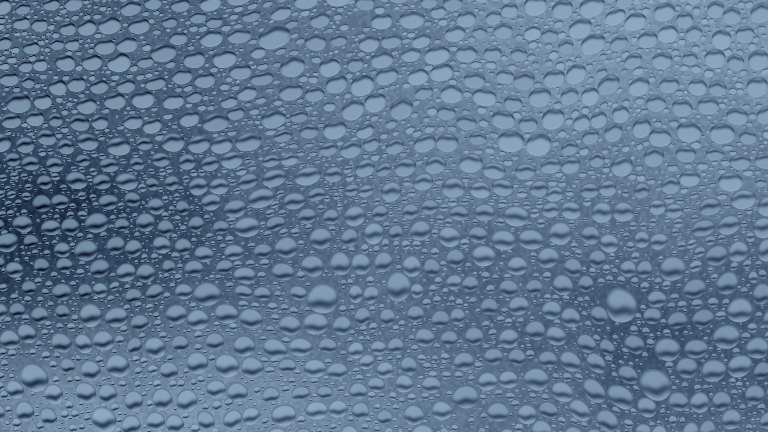
This texture is drawn by a Shadertoy shader. Its source:

```glsl
// Condensation on a cold window: blue-grey drops of four sizes over a misty pane.
// Each size is a staggered, jittered grid whose drops shrink to clear neighbours
// and larger drops; each drop refracts the scene as a pale dome with a dark band.

const float CELL[4]  = float[4](0.240, 0.062, 0.027, 0.014);
const float SIZE[4]  = float[4](0.165, 0.500, 0.460, 0.420);
const float SHARE[4] = float[4](0.450, 0.980, 0.920, 0.800);

struct Drop { vec2 offset; float radius; float id; };

float hash(vec2 p) {
    return fract(sin(dot(p, vec2(127.1, 311.7))) * 43758.5453);
}

float noise(vec2 p) {
    vec2 i = floor(p), f = fract(p);
    f = f * f * (3.0 - 2.0 * f);
    return mix(mix(hash(i), hash(i + vec2(1, 0)), f.x),
               mix(hash(i + vec2(0, 1)), hash(i + vec2(1, 1)), f.x), f.y);
}

// Jittered centre of a staggered grid cell, in cell units
vec2 seedPoint(vec2 cell, float salt) {
    vec2 jitter = vec2(hash(cell + salt), hash(cell + salt + 37.3));
    float stagger = 0.5 * mod(cell.y, 2.0);
    return cell + 0.5 + vec2(stagger, 0.0) + 0.46 * (jitter - 0.5);
}

// Drop of one size class whose centre lies nearest to p
Drop nearestDrop(vec2 p, int k) {
    float salt = 11.7 * float(k);
    vec2 g = p / CELL[k], home = floor(g), best = home, centre = g;
    float nearest = 1e3, gap = 1e3;
    for (int y = -1; y <= 1; y++)
    for (int x = -1; x <= 1; x++) {
        vec2 cell = home + vec2(x, y);
        vec2 s = seedPoint(cell, salt);
        float d = distance(g, s);
        if (d < nearest) { nearest = d; best = cell; centre = s; }
    }
    for (int y = -1; y <= 1; y++)
    for (int x = -1; x <= 1; x++) {
        if (x == 0 && y == 0) continue;
        gap = min(gap, distance(centre, seedPoint(best + vec2(x, y), salt)));
    }
    float id = hash(best + salt + 5.1);
    float r = min(0.49 * gap, SIZE[k] * mix(0.6, 1.0, id));
    r *= step(hash(best + salt + 71.9), SHARE[k]);
    return Drop((g - centre) * CELL[k], r * CELL[k], id);
}

float blob(vec2 p, vec2 centre, vec2 size) {
    vec2 d = (p - centre) / size;
    return exp(-dot(d, d));
}

// Blurred scene behind the glass; uv runs from 0 to 1
float paneTone(vec2 uv) {
    float tone = 0.64 + 0.24 * smoothstep(0.2, 0.9, uv.x) * smoothstep(0.35, 0.9, uv.y);
    tone -= 0.46 * blob(uv, vec2(0.0, 0.48), vec2(0.3, 0.25));
    tone -= 0.12 * blob(uv, vec2(0.0, 1.0), vec2(0.4, 0.3));
    tone += 0.26 * blob(uv, vec2(0.2, 0.0), vec2(0.4, 0.2));
    tone -= 0.22 * blob(uv, vec2(0.9, 0.2), vec2(0.28, 0.22));
    return tone;
}

// Light seen through one drop; v runs from -1 to 1 inside it
float dropTone(vec2 v, float id, vec2 uv, float pane) {
    float high = smoothstep(0.45, 0.85, uv.y + 0.15 * uv.x);
    float left = 1.0 - smoothstep(0.0, 0.6, uv.x);
    float body = mix(pane, 1.04, 0.72) + 0.10 * (id - 0.5);

    // Dark band: low in the lower drops, a thin cap in the upper ones
    float level = mix(-0.48, 0.62, high) + 0.25 * (id - 0.5);
    level += 0.22 * left * v.x - mix(-0.15, 0.4, high) * v.x * v.x;
    level += 0.06 * sin(5.0 * v.x + 20.0 * id);
    float band = (v.y - level) / mix(0.27, 0.2, high);
    float depth = 0.58 + 0.22 * left - 0.08 * high * (1.0 - left);
    float tone = body - depth * exp(-band * band) * (1.0 - 0.45 * v.x * v.x);

    // Shaded rim, with a lit lower lip
    float rim = smoothstep(0.74, 1.0, length(v));
    return tone - rim * mix(-0.05, 0.34, smoothstep(-0.8, 0.6, v.y));
}

vec3 blueGrey(float tone) {
    tone = clamp(tone, 0.0, 1.06);
    vec3 tint = vec3(0.025, 0.095, 0.195) + tone * vec3(0.515, 0.55, 0.54);
    return tint - vec3(0.0, 0.05, 0.09) * (1.0 - smoothstep(0.0, 0.25, tone));
}

void mainImage(out vec4 fragColor, in vec2 fragCoord) {
    vec2 uv = fragCoord / iResolution.xy;
    vec2 p = fragCoord / iResolution.y;
    float soft = 0.6 / iResolution.y + 0.001 * uv.x * uv.y;

    // Flatten drops toward the upper left, sway the rows and bend the outlines
    vec2 q = p + vec2(0.0, mix(0.24, 0.04, uv.x) * p.y * p.y);
    q += 0.05 * (vec2(noise(p * 4.0), noise(p * 4.0 + 50.0)) - 0.5);
    q += 0.006 * (vec2(noise(p * 24.0), noise(p * 24.0 + 50.0)) - 0.5);

    float pane = paneTone(uv);
    float tone = pane + 0.16 * (noise(p * 150.0) - 0.5) + 0.10 * (noise(p * 9.0) - 0.5);
    float covered = 0.0;

    // Large drops first; smaller ones fill what is left
    for (int k = 0; k < 4; k++) {
        Drop d = nearestDrop(q, k);
        for (int j = 0; j < k; j++) {
            Drop big = nearestDrop(q - d.offset, j);
            d.radius = min(d.radius, length(big.offset) - big.radius);
        }
        if (d.radius < 0.0008) continue;
        float edge = length(d.offset) - d.radius;
        float cover = (1.0 - smoothstep(-soft, soft, edge)) * (1.0 - covered);
        tone = mix(tone, dropTone(d.offset / d.radius, d.id, uv, pane), cover);
        covered += cover;
    }
    fragColor = vec4(blueGrey(tone), 1.0);
}
```
